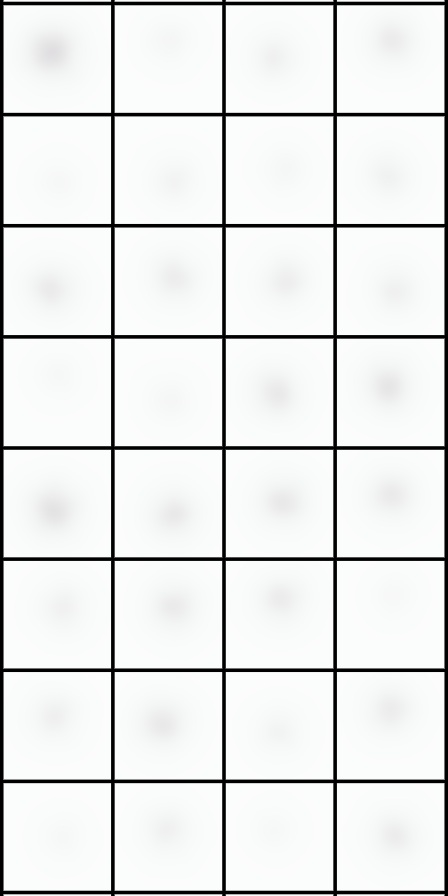
Write a WebGL 2 fragment shader that draws this pattern.

```glsl
#version 300 es
precision highp float;

uniform vec2 u_resolution;
out vec4 fragColor;

// Lengths are in canvas widths, spot sizes in cells
const float PITCH = 0.24805;
const float LINE_HALF_WIDTH = 0.0040;
const vec3 PAPER = vec3(0.984, 0.991, 0.987);
const vec3 LINE_COLOR = vec3(0.0, 0.0, 0.004);
const vec3 HALO_ABSORPTION = vec3(1.0, 1.04, 0.88);
const vec3 CORE_ABSORPTION = vec3(0.88, 1.06, 1.0);
const vec2 SPOT_CENTER = vec2(0.0, 0.04);
const vec2 SPOT_JITTER = vec2(0.06, 0.15);
const float CORE_SIGMA = 0.105;
const float HALO_SIGMA = 0.2;
const float FAINT_SPOT = 0.018;
const float USUAL_SPOT = 0.085;
const float STRONG_SPOT_EXTRA = 0.06;
const float WOBBLE = 0.035;

float hash(vec2 p) {
    vec3 q = fract(vec3(p.xyx) * 0.1031);
    q += dot(q, q.yzx + 33.33);
    return fract((q.x + q.y) * q.z);
}

float valueNoise(vec2 p) {
    vec2 cell = floor(p);
    vec2 t = fract(p);
    t = t * t * (3.0 - 2.0 * t);
    float low = mix(hash(cell), hash(cell + vec2(1.0, 0.0)), t.x);
    float high = mix(hash(cell + vec2(0.0, 1.0)), hash(cell + vec2(1.0)), t.x);
    return mix(low, high, t.y);
}

float gaussian(vec2 offset, float sigma) {
    return exp(-0.5 * dot(offset, offset) / (sigma * sigma));
}

// Light absorbed by the soft spot of one cell
vec3 spotAbsorption(vec2 cell, vec2 local) {
    vec2 seed = cell + 41.0;
    vec2 jitter = 2.0 * vec2(hash(seed), hash(seed + 17.3)) - 1.0;
    float level = hash(seed + 59.1);
    float strength = mix(FAINT_SPOT, USUAL_SPOT, level)
                   + STRONG_SPOT_EXTRA * smoothstep(0.88, 1.0, level);

    // Low-frequency warp makes each spot slightly uneven
    vec2 warpPoint = local * 5.0 + seed * 7.0;
    vec2 warp = vec2(valueNoise(warpPoint), valueNoise(warpPoint + 83.0)) - 0.5;
    vec2 offset = local - SPOT_CENTER - jitter * SPOT_JITTER + WOBBLE * warp;

    vec3 core = CORE_ABSORPTION * 0.6 * gaussian(offset, CORE_SIGMA);
    vec3 halo = HALO_ABSORPTION * 0.4 * gaussian(offset, HALO_SIGMA);
    return strength * (core + halo);
}

void main() {
    // Square cells with a grid crossing at the canvas center
    vec2 grid = (gl_FragCoord.xy - 0.5 * u_resolution) / (u_resolution.x * PITCH);
    vec2 cell = floor(grid);
    vec2 local = fract(grid) - 0.5;

    vec3 color = PAPER - spotAbsorption(cell, local);

    // Grid lines, smoothed over one pixel
    vec2 edgeDistance = (0.5 - abs(local)) * PITCH;
    float nearest = min(edgeDistance.x, edgeDistance.y);
    float coverage = clamp(0.5 + (LINE_HALF_WIDTH - nearest) * u_resolution.x, 0.0, 1.0);
    color = mix(color, LINE_COLOR, coverage);

    fragColor = vec4(color, 1.0);
}
```
